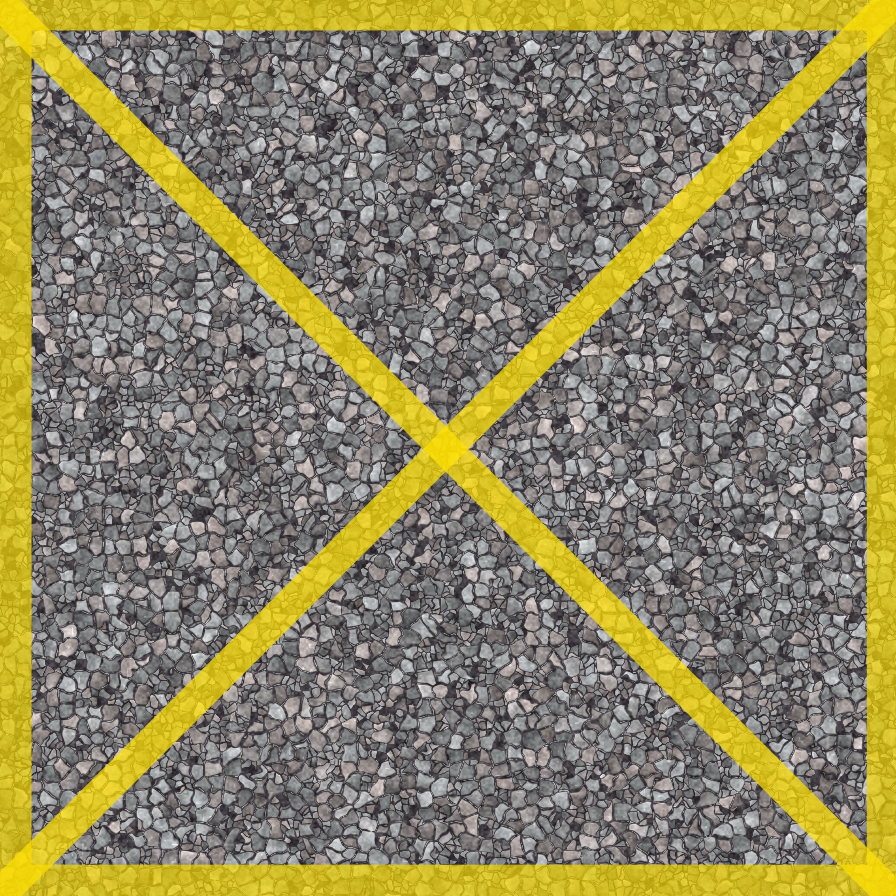
A WebGL 2 fragment shader for this texture:

```glsl
#version 300 es
precision highp float;
// Asphalt of crushed stone under a translucent yellow box marking.
// Stones are two layers of Voronoi cells with tilted facets and dark gaps;
// the frame and the two diagonals are distance bands blended over them.

uniform vec2 u_resolution;
out vec4 outColor;

const vec3 GAP_COLOR = vec3(0.25, 0.23, 0.25);
const vec3 WARM_TINT = vec3(1.05, 0.985, 0.965);
const vec3 COOL_TINT = vec3(0.98, 1.0, 1.01);
const vec3 FRAME_PAINT = vec3(0.96, 0.85, 0.0);
const vec3 STRIPE_PAINT = vec3(1.0, 0.88, 0.0);

vec3 hash3(vec2 p) {
    vec3 q = fract(p.xyx * vec3(0.1031, 0.1030, 0.0973));
    q += dot(q, q.yxz + 33.33);
    return fract((q.xxy + q.yzz) * q.zyx);
}

float valueNoise(vec2 p) {
    vec2 cell = floor(p), f = fract(p);
    f = f * f * (3.0 - 2.0 * f);
    float low = mix(hash3(cell).x, hash3(cell + vec2(1, 0)).x, f.x);
    float high = mix(hash3(cell + vec2(0, 1)).x, hash3(cell + vec2(1, 1)).x, f.x);
    return mix(low, high, f.y);
}

// Offset from p to the stone centre in a grid cell
vec2 stoneOffset(vec2 cell, vec2 p) {
    return cell + 0.08 + 0.84 * hash3(cell).xy - p;
}

// One layer of stones: rgb is colour, a is coverage
vec4 stoneLayer(vec2 p, float keep) {
    vec2 base = floor(p), nearCell = base, nearOffset = vec2(9.0);
    for (int y = -1; y <= 1; y++)
    for (int x = -1; x <= 1; x++) {
        vec2 cell = base + vec2(x, y);
        vec2 d = stoneOffset(cell, p);
        if (dot(d, d) < dot(nearOffset, nearOffset)) {
            nearOffset = d;
            nearCell = cell;
        }
    }
    float edge = 1.0;
    for (int y = -2; y <= 2; y++)
    for (int x = -2; x <= 2; x++) {
        vec2 cell = nearCell + vec2(x, y);
        vec2 d = stoneOffset(cell, p);
        vec2 between = d - nearOffset;
        if (dot(between, between) > 0.0001)
            edge = min(edge, dot(0.5 * (d + nearOffset), normalize(between)));
    }
    vec3 look = hash3(nearCell + 71.0);
    vec3 shape = hash3(nearCell + 193.0);

    // Facet tilt plus a lit upper-left rim
    float facet = dot(nearOffset, shape.xy - 0.5) * 0.35;
    float rim = dot(-nearOffset, vec2(-0.5, 0.8)) * (1.0 - smoothstep(0.05, 0.25, edge));
    float tone = mix(0.44, 0.74, look.x) + facet + 0.16 * rim;
    vec3 color = tone * mix(COOL_TINT, WARM_TINT, smoothstep(0.35, 0.95, look.y));
    float body = smoothstep(0.015, 0.13, edge - 0.05 * shape.z);
    return vec4(mix(GAP_COLOR, color, body), step(look.z, keep) * smoothstep(0.0, 0.05, edge));
}

vec3 asphalt(vec2 uv) {
    // Bend the coordinates slightly so the stones look broken
    vec2 bend = vec2(valueNoise(uv * 130.0), valueNoise(uv * 130.0 + 47.0)) - 0.5;
    vec2 p = uv + 0.006 * bend;
    vec4 chips = stoneLayer(p * 118.0 + 13.0, 0.86);
    vec4 stones = stoneLayer(p * 60.0 + 5.0, 0.7);
    vec3 color = mix(GAP_COLOR, chips.rgb * 0.9, chips.a);
    color = mix(color, stones.rgb, stones.a);

    // Mineral grain, bright specks and broad wear
    float grain = valueNoise(uv * 210.0) + valueNoise(uv * 420.0 + 31.0) - 1.0;
    float speck = smoothstep(0.86, 0.98, valueNoise(uv * 260.0 + 83.0));
    float wear = valueNoise(uv * 9.0) - 0.5;
    return color * (1.0 + 0.06 * wear) + 0.15 * grain + 0.14 * speck;
}

// Smooth coverage inside a signed distance
float coverage(float dist, float pixel) {
    return 1.0 - smoothstep(-0.6 * pixel, 0.6 * pixel, dist);
}

// Distance to a 45 degree stripe; slope is +1 or -1
float stripe(vec2 p, float slope, float halfWidth) {
    return abs(p.y - slope * p.x) * 0.70711 - halfWidth;
}

void main() {
    vec2 uv = gl_FragCoord.xy / u_resolution;
    float pixel = 1.0 / min(u_resolution.x, u_resolution.y);
    vec3 color = asphalt(uv);

    // Frame: outside of a slightly off-centre box
    vec2 boxSide = abs(uv - vec2(0.5013, 0.5005)) - vec2(0.4661, 0.4655);
    float frame = coverage(-max(boxSide.x, boxSide.y), pixel);
    color = mix(color, FRAME_PAINT, 0.69 * frame);

    // Crossing stripes, each its own coat so overlaps brighten
    vec2 p = uv - vec2(0.4974, 0.4990);
    for (int i = 0; i < 2; i++) {
        float paint = coverage(stripe(p, 1.0 - 2.0 * float(i), 0.0180), pixel);
        color = mix(color, STRIPE_PAINT, 0.72 * paint);
    }
    outColor = vec4(clamp(color, 0.0, 1.0), 1.0);
}
```
